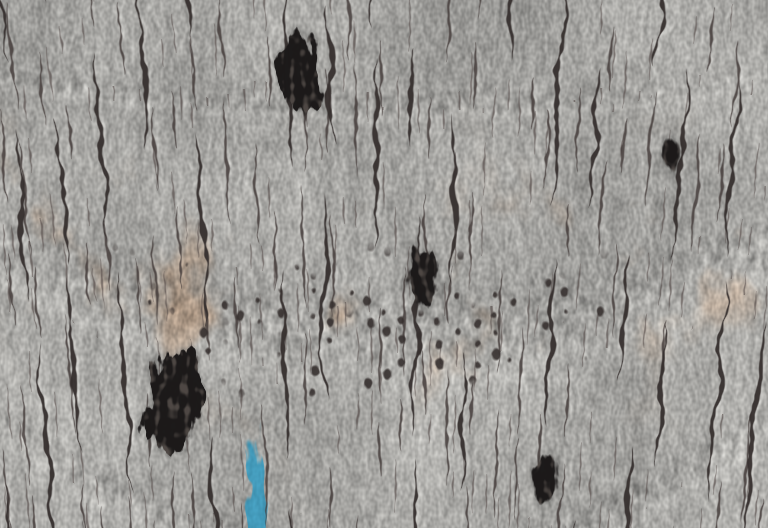
Write a WebGL 2 fragment shader that draws this texture.

```glsl
#version 300 es
precision highp float;
// Weathered grey palm bark: stretched gradient noise makes the fibres, three layers
// of jittered cells hold tapered vertical cracks, curved leaf-scar rings carry
// rough ridges and pits, and a short loop opens ragged rot holes.

uniform vec2 u_resolution;
out vec4 fragColor;

const vec3 BARK_TINT = vec3(1.0, 0.996, 0.977);
const float BARK_TONE = 0.648;
const vec3 CRACK_DARK = vec3(0.21, 0.185, 0.18);
const vec3 HOLE_DARK = vec3(0.11, 0.10, 0.10);
const vec3 HOLE_FIBRE = vec3(0.37, 0.34, 0.32);
const vec3 STAIN = vec3(0.68, 0.54, 0.42);
const vec3 PAINT = vec3(0.20, 0.60, 0.75);
const float TRUNK_AXIS = 0.727;
const float RING_BEND = 0.5;
const vec2 RINGS[3] = vec2[](vec2(0.80, 0.022), vec2(0.37, 0.085), vec2(-0.07, 0.045)); // height, spread
const vec2 PIT_CELL = vec2(0.034, 0.037);
const int HOLES = 5;
const float HOLE_SIZE = 0.054;

vec2 hash2(vec2 p) {
  vec3 q = fract(p.xyx * vec3(0.1031, 0.1030, 0.0973));
  q += dot(q, q.yzx + 33.33);
  return fract((q.xx + q.yz) * q.zy);
}

float corner(vec2 cell, vec2 offset) {
  float a = 6.2832 * hash2(cell).x;
  return dot(vec2(cos(a), sin(a)), offset);
}

// Gradient noise, roughly -0.7 to 0.7
float noise(vec2 p) {
  vec2 i = floor(p), f = fract(p), e = vec2(1.0, 0.0);
  vec2 u = f * f * f * (f * (f * 6.0 - 15.0) + 10.0);
  float low = mix(corner(i, f), corner(i + e, f - e), u.x);
  float high = mix(corner(i + e.yx, f - e.yx), corner(i + 1.0, f - 1.0), u.x);
  return mix(low, high, u.y);
}

float fbm(vec2 p) {
  float sum = 0.0, gain = 0.6;
  for (int i = 0; i < 4; i++) {
    sum += gain * noise(p);
    p = p * 2.03 + 17.3;
    gain *= 0.5;
  }
  return sum;
}

// One tapered crack per cell: x = coverage, y = pale rim on its right
vec2 cracks(vec2 p, vec2 cell, float halfWidth, float density, float seed, float px) {
  float column = floor(p.x / cell.x);
  float y = p.y / cell.y + hash2(vec2(column, seed)).x * 7.0;
  vec2 id = vec2(column, floor(y)) + seed;
  vec2 r = hash2(id + 3.7), s = hash2(id + 41.9);
  float halfLength = mix(0.20, 0.48, r.x);
  float t = (fract(y) - mix(halfLength, 1.0 - halfLength, s.x)) / halfLength;
  float sway = 0.22 * noise(vec2(id.x * 7.31 + id.y * 3.17, p.y * 13.0)) * cell.x;
  sway += 0.003 * noise(vec2(id.x * 2.7, p.y * 55.0));
  float dx = p.x - (column + mix(0.3, 0.7, r.y)) * cell.x - sway;
  float taper = pow(max(1.0 - abs(t), 0.0), 0.7);
  float w = halfWidth * taper * (0.85 + 1.1 * noise(vec2(id.x * 5.3 + id.y, p.y * 42.0)));
  float on = step(s.y, density) * smoothstep(0.0, 0.15, taper);
  float cover = smoothstep(-px, px, w - abs(dx)) * on;
  float rim = exp(-pow((dx - w - 0.003) / 0.0028, 2.0)) * on * taper;
  return vec2(cover, rim);
}

// Small dark ovals, thickest where the ring band crosses the trunk's middle
float pits(vec2 p, float band, float px) {
  vec2 g = p / PIT_CELL;
  g.y += 0.5 * mod(floor(g.x), 2.0);
  vec2 id = floor(g), r = hash2(id + 71.0), s = hash2(id + 123.0);
  vec2 d = (fract(g) - mix(vec2(0.33), vec2(0.67), r)) * PIT_CELL;
  float radius = mix(0.003, 0.0088, s.x);
  d.x += 0.003 * noise(p * 90.0);
  float middle = exp(-pow((p.x - TRUNK_AXIS) / 0.38, 2.0));
  float on = smoothstep(0.0, 0.12, band * middle * 0.85 - s.y);
  return on * smoothstep(-px, 1.5 * px, radius - length(d * vec2(1.0, 0.75)));
}

// Signed depth inside the nearest ragged hole, positive within
float holes(vec2 p) {
  float depth = -1.0;
  vec2 ragged = vec2(fbm(p * vec2(26.0, 13.0)), noise(p * vec2(70.0, 18.0) + 9.0));
  for (int i = 0; i < HOLES; i++) {
    float k = float(i), size = HOLE_SIZE * exp2(-0.42 * k);
    vec2 d = p - vec2(0.33 + 0.235 * k, fract(0.24 + 0.618 * k));
    d.x += 0.25 * d.y * (hash2(vec2(k, 5.0)).x - 0.5);
    float r = length(d * vec2(1.0, 0.55)) / size;
    depth = max(depth, (1.0 - r + 0.75 * ragged.x + 0.3 * ragged.y) * size);
  }
  return depth;
}

void main() {
  vec2 p = gl_FragCoord.xy / u_resolution.y;
  float px = 1.0 / u_resolution.y, side = p.x - TRUNK_AXIS;
  float bend = RING_BEND * side * side;
  float v = (p.y - bend) / (1.0 - bend) + 0.018 * noise(p * vec2(13.0, 4.0));

  // Fibres and weathering
  float fibre = noise(vec2(p.x * 105.0 + 1.5 * noise(p * 24.0), p.y * 27.0));
  float tone = BARK_TONE + 0.13 * fbm(p * vec2(3.2, 2.6)) + 0.06 * noise(p * vec2(36.0, 2.5));
  tone += 0.13 * fibre + 0.12 * noise(p * vec2(165.0, 105.0));

  // Leaf-scar rings: rough band over a pale lip
  float band = 0.0;
  for (int i = 0; i < 3; i++) {
    float d = (v - RINGS[i].x) / RINGS[i].y;
    band = max(band, exp(-d * d));
    tone += 0.05 * exp(-pow((d + 1.0) * 2.5, 2.0)) - 0.025 * exp(-pow((d - 0.6) * 2.5, 2.0));
  }
  tone += band * (0.17 * noise(p * vec2(58.0, 36.0)) + 0.10 * noise(p * vec2(95.0, 60.0) + 5.0));
  vec3 color = tone * BARK_TINT;

  // Rusty stains around the middle ring
  float stain = smoothstep(0.08, 0.42, fbm(p * vec2(5.5, 4.5) + 2.6)) * exp(-pow((v - 0.4) / 0.2, 2.0));
  color = mix(color, STAIN * tone / BARK_TONE, 0.6 * stain);

  // Streaked paint near the foot
  float smear = 0.019 - abs(p.x - 0.485 + 0.08 * (p.y - 0.08)) + 0.03 * noise(p * vec2(60.0, 16.0));
  float paint = smoothstep(0.0, 0.006, smear) * smoothstep(0.18, 0.13, p.y + 0.06 * fibre);
  color = mix(color, PAINT * (0.75 + 0.4 * tone), 0.85 * paint);

  // Cracks fan outward with height
  vec2 q = vec2(p.x - 0.14 * side * (p.y - 0.5), p.y);
  vec2 wide = cracks(q, vec2(0.083, 0.47), 0.0052, 0.82, 11.0, px);
  vec2 thin = cracks(q, vec2(0.046, 0.25), 0.0031, 0.62, 57.0, px);
  vec2 hair = cracks(q, vec2(0.023, 0.12), 0.0019, 0.25 + 0.4 * band, 93.0, px);
  color += 0.07 * wide.y + 0.05 * thin.y + 0.03 * hair.y;
  color = mix(color, CRACK_DARK * 1.6, 0.65 * hair.x);
  color = mix(color, CRACK_DARK * 1.3, 0.85 * thin.x);
  color = mix(color, CRACK_DARK, 0.95 * wide.x);
  color = mix(color, CRACK_DARK, 0.9 * pits(p, exp(-pow((v - RINGS[1].x) / 0.1, 2.0)), px));

  // Rot holes with loose fibres inside
  float depth = holes(p);
  float loose = smoothstep(0.05, 0.5, noise(p * vec2(75.0, 24.0)) + 0.5 * noise(p * 60.0));
  vec3 inside = mix(HOLE_DARK, HOLE_FIBRE, 0.75 * loose);
  color *= 1.0 - 0.12 * smoothstep(-0.012, 0.0, depth);
  color = mix(color, inside, smoothstep(-px, 1.5 * px, depth));

  fragColor = vec4(clamp(color, 0.0, 1.0), 1.0);
}
```
